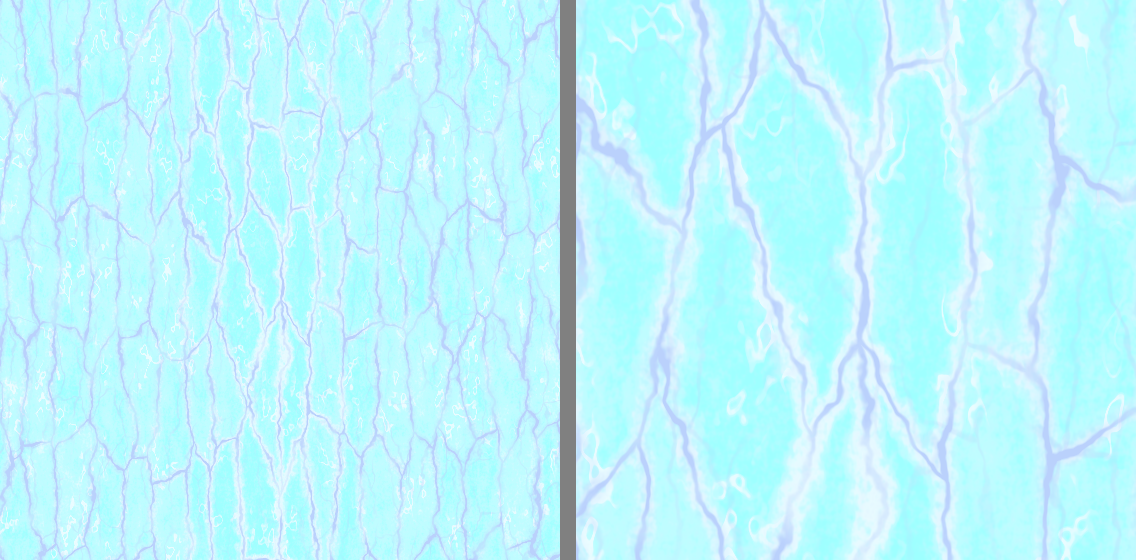
Left: the whole. Right: its middle third, enlarged.
Write a Shadertoy shader that draws this texture.

```glsl
// Pale cyan bark: tall irregular plates divided by thin lavender cracks.
// Stretched, warped Voronoi cells give the cracks; gradient noise adds mottling,
// white flecks and grain. Cracks widen into white bands near the middle.

const vec3 CYAN     = vec3(0.62, 1.00, 1.00);
const vec3 ICE      = vec3(0.75, 0.99, 1.00);
const vec3 FROST    = vec3(0.92, 0.99, 1.00);
const vec3 LAVENDER = vec3(0.73, 0.82, 0.99);

// Integer hash of a lattice point, giving two values in 0..1
vec2 hash2(vec2 cell) {
    uvec2 v = uvec2(ivec2(cell) + 4096) * 1664525u + 1013904223u;
    v.x += v.y * 1664525u;
    v.y += v.x * 1664525u;
    v ^= v >> 16u;
    v.x += v.y * 1664525u;
    v.y += v.x * 1664525u;
    v ^= v >> 16u;
    return vec2(v & 65535u) / 65535.0;
}

float cornerSlope(vec2 corner, vec2 offset) {
    float angle = 6.2832 * hash2(corner).x;
    return dot(vec2(cos(angle), sin(angle)), offset);
}

// Gradient noise, roughly -0.7..0.7
float gradientNoise(vec2 p) {
    vec2 i = floor(p), f = p - i;
    vec2 u = f * f * f * (f * (f * 6.0 - 15.0) + 10.0);
    vec2 e = vec2(1.0, 0.0);
    float low  = mix(cornerSlope(i, f), cornerSlope(i + e.xy, f - e.xy), u.x);
    float high = mix(cornerSlope(i + e.yx, f - e.yx), cornerSlope(i + e.xx, f - e.xx), u.x);
    return mix(low, high, u.y);
}

float fbm(vec2 p, int octaves) {
    float sum = 0.0, amplitude = 1.0;
    for (int k = 0; k < octaves; k++) {
        sum += amplitude * gradientNoise(p);
        p = p * 2.03 + 17.3;
        amplitude *= 0.55;
    }
    return sum;
}

// Bends straight cell borders into ragged ones
vec2 warp(vec2 p, float strength) {
    vec2 broad = vec2(fbm(p * vec2(9.0, 7.0), 3), fbm(p * 8.0 + 40.0, 3));
    vec2 fine = vec2(fbm(p * vec2(45.0, 38.0) + 9.0, 3), fbm(p * 45.0 + 70.0, 2));
    return p + strength * (broad * vec2(0.018, 0.030) + fine * vec2(0.0055, 0.006));
}

// x: distance to the nearest cell border in canvas units, y: random value of the cell
vec2 plateCells(vec2 p, vec2 density) {
    vec2 q = p * density, base = floor(q);
    vec2 home = base, toHome = vec2(0.0);
    float nearest = 1e3;
    for (int j = -1; j <= 1; j++)
    for (int i = -1; i <= 1; i++) {
        vec2 cell = base + vec2(i, j);
        vec2 r = cell + 0.1 + 0.8 * hash2(cell) - q;
        if (dot(r, r) < nearest) { nearest = dot(r, r); home = cell; toHome = r; }
    }
    float border = 1e3;
    for (int j = -2; j <= 2; j++)
    for (int i = -2; i <= 2; i++) {
        if (i == 0 && j == 0) continue;
        vec2 cell = home + vec2(i, j);
        vec2 r = cell + 0.1 + 0.8 * hash2(cell) - q;
        vec2 across = r - toHome;
        border = min(border, 0.5 * dot(r + toHome, across) / length(across * density));
    }
    return vec2(border, hash2(home + 311.0).y);
}

// Small curled white marks along noise contours, gathered in patches
float flecks(vec2 p) {
    float contour = abs(fbm(p * vec2(62.0, 36.0), 2) - 0.24);
    float patches = smoothstep(0.0, 0.35, fbm(p * vec2(17.0, 9.0) + 25.0, 2));
    return patches * (1.0 - smoothstep(0.03, 0.14, contour));
}

vec3 toneRamp(float tone) {
    vec3 lower = mix(CYAN, ICE, smoothstep(0.0, 0.5, tone));
    return mix(lower, FROST, smoothstep(0.5, 1.0, tone));
}

void mainImage(out vec4 fragColor, in vec2 fragCoord) {
    vec2 p = fragCoord / iResolution.xy;

    // Plates, with a finer and fainter set of cracks over them
    vec2 plate = plateCells(warp(p, 1.0), vec2(18.0, 5.0));
    vec2 sliver = plateCells(warp(p + 3.7, 1.2), vec2(25.0, 8.0));

    float mottle = fbm(p * vec2(34.0, 15.0), 4);
    float rough = fbm(p * vec2(90.0, 55.0) + 5.0, 3);
    float grain = fbm(p * vec2(230.0, 190.0), 2);

    // White-banded middle, quieter sides
    float spread = (p.x - 0.47 + 0.08 * gradientNoise(p * vec2(1.5, 3.0))) / 0.20;
    float middle = exp(-spread * spread) * (0.88 + 0.3 * gradientNoise(p * 5.0 + 8.0));
    middle = clamp(middle, 0.0, 1.0);

    float interior = smoothstep(0.004, 0.013, plate.x + 0.006 * rough + 0.003 * mottle);
    float sideTone = mix(0.56, 0.22 + 0.32 * plate.y, interior) + 0.36 * mottle;
    float middleTone = mix(0.92, 0.06 + 0.22 * plate.y, interior) + 0.20 * mottle;
    float tone = mix(sideTone, middleTone, middle) + 0.22 * grain + 0.14 * rough;
    tone += 0.65 * flecks(p);
    vec3 color = toneRamp(tone);

    // Cracks: a dark core inside a soft speckled halo, uneven along their length
    float depth = smoothstep(-0.45, 0.35, fbm(p * vec2(13.0, 9.0) + 60.0, 3));
    float core = 1.0 - smoothstep(0.0006, 0.0030, plate.x + 0.0010 * rough);
    float halo = 1.0 - smoothstep(0.001, 0.010, plate.x + 0.004 * grain);
    float hairline = 1.0 - smoothstep(0.0004, 0.0028, sliver.x + 0.0010 * rough);
    float tint = core * (0.25 + 0.65 * depth) + halo * mix(0.42, 0.14, middle) * (0.4 + 0.6 * depth);
    tint += hairline * 0.38 * depth * (1.0 - 0.5 * middle);
    tint += 0.16 * max(grain, 0.0) * (1.0 - 0.5 * interior);
    color = mix(color, LAVENDER, clamp(tint, 0.0, 1.0));

    fragColor = vec4(color, 1.0);
}
```
